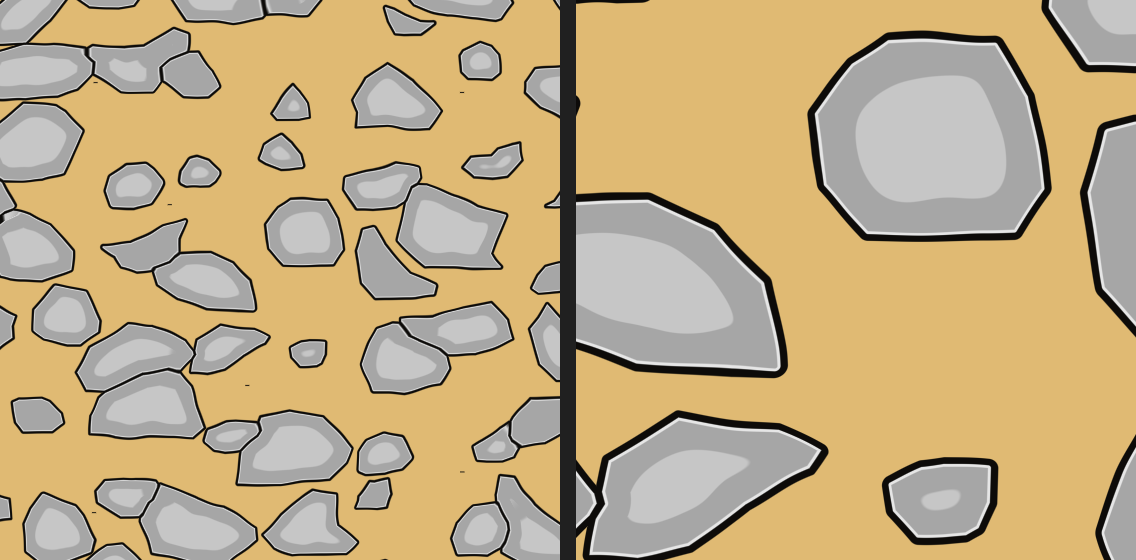
Left, the full canvas; right, a detail of the centre.
This texture is drawn by a Shadertoy shader. Its source:

```glsl
// Draws outlined grey stones with pale raised tops, scattered over flat sand.

const vec3 SAND = vec3(0.88, 0.73, 0.45);
const vec3 STONE = vec3(0.65);
const vec3 STONE_TOP = vec3(0.775);
const vec3 RIM = vec3(0.90);
const vec3 INK = vec3(0.05, 0.045, 0.035);

const float CELLS = 6.5;          // stones per canvas height
const float JITTER = 0.62;        // scatter of centres, in cells
const float SIZE_MIN = 0.20;      // stone radii, in cells
const float SIZE_MAX = 0.59;
const float STRETCH = 1.55;       // greatest elongation
const float BEND = 0.8;           // kidney curvature
const float WOBBLE = 0.035;       // waviness of the edges
const float TOP_SOFTNESS = 0.035; // corner rounding of the raised tops
const float FLAT_SHARE = 0.12;    // stones without a raised top
const float LINE_HALF = 0.0021;   // outline half width, in canvas heights
const float RIM_WIDTH = 0.0018;
const float SPECK_GRID = 4.0;
const float SPECK_SHARE = 0.25;
const int CORNERS = 10;
const float TAU = 6.28318;

vec3 hash3(vec3 p) {
    p = fract(p * vec3(0.1031, 0.1030, 0.0973));
    p += dot(p, p.yxz + 33.33);
    return fract((p.xxy + p.yxx) * p.zyx);
}

vec2 smoothNoise(vec2 p) {
    vec2 i = floor(p), f = fract(p);
    f = f * f * (3.0 - 2.0 * f);
    vec2 low = mix(hash3(vec3(i, 5.0)).xy, hash3(vec3(i + vec2(1, 0), 5.0)).xy, f.x);
    vec2 high = mix(hash3(vec3(i + vec2(0, 1), 5.0)).xy, hash3(vec3(i + 1.0, 5.0)).xy, f.x);
    return mix(low, high, f.y) - 0.5;
}

// form: size, stretch, tilt; wear: roughness, bend, pinch
vec2 corner(vec2 cell, int index, vec3 form, vec3 wear) {
    vec3 h = hash3(vec3(cell, float(index + 10)));
    float angle = TAU * (float(index) + 0.7 * (h.x - 0.5)) / float(CORNERS);
    float radius = 1.0 + (h.y - 0.5) * mix(0.1, 0.9, wear.x * wear.x);
    float stretch = mix(1.0, STRETCH, form.y);
    vec2 v = radius * vec2(cos(angle) * stretch, sin(angle) / stretch);
    v.y *= 1.0 - 0.35 * wear.z * smoothstep(0.3, 1.0, form.y) * exp(-4.0 * v.x * v.x);
    v.y += BEND * (wear.y - 0.5) * (v.x * v.x - 0.5);
    float tilt = (form.z - 0.5) * 1.8;
    v = mat2(cos(tilt), sin(tilt), -sin(tilt), cos(tilt)) * v;
    v.y = max(v.y, -0.65); // flattened underside
    return v * form.x;
}

// Returns signed distance and softened inner depth of one stone.
vec2 stoneShape(vec2 p, vec2 cell, vec3 form, vec3 wear) {
    float rounding = mix(0.01, 0.07, wear.z) * (1.0 - 0.7 * wear.x);
    form.x -= rounding;
    float nearest = 1e3, side = 1.0, crowd = 0.0;
    vec2 previous = corner(cell, CORNERS - 1, form, wear);
    for (int i = 0; i < CORNERS; i++) {
        vec2 current = corner(cell, i, form, wear);
        vec2 edge = previous - current, w = p - current;
        float t = clamp(dot(w, edge) / max(dot(edge, edge), 1e-6), 0.0, 1.0);
        float d = length(w - edge * t);
        nearest = min(nearest, d);
        crowd += exp(-d / TOP_SOFTNESS);
        bvec3 crossing = bvec3(p.y >= current.y, p.y < previous.y,
                               edge.x * w.y > edge.y * w.x);
        if (all(crossing) || all(not(crossing))) side = -side;
        previous = current;
    }
    float depth = -TOP_SOFTNESS * log(max(crowd, 1e-30));
    return vec2(side * nearest, depth) + vec2(-rounding, rounding);
}

// Short dark dash, rarely present in its cell.
float speckDistance(vec2 uv) {
    vec2 cell = floor(uv * SPECK_GRID);
    vec3 h = hash3(vec3(cell, 7.0));
    vec2 offset = uv - (cell + 0.2 + 0.6 * h.xy) / SPECK_GRID;
    vec2 d = abs(offset) - vec2(0.0035, 0.0008);
    return h.z < SPECK_SHARE ? max(d.x, d.y) : 1.0;
}

void mainImage(out vec4 fragColor, in vec2 fragCoord) {
    vec2 uv = fragCoord / iResolution.y;
    float blur = 0.8 / iResolution.y;
    vec2 p = uv * CELLS;
    vec2 home = floor(p);
    p += WOBBLE * smoothNoise(p * 4.0);

    // Find the two closest stones
    float first = 10.0, second = 10.0, depth = 0.0, inset = 1.0;
    for (int y = -2; y <= 2; y++)
    for (int x = -2; x <= 2; x++) {
        vec2 cell = home + vec2(x, y);
        vec3 place = hash3(vec3(cell, 1.0));
        vec3 form = hash3(vec3(cell, 2.0));
        vec3 wear = hash3(vec3(cell, 3.0));
        form.x = mix(SIZE_MIN, SIZE_MAX, form.x);
        vec2 q = p - cell - 0.5 - JITTER * (place.xy - 0.5);
        if (length(q) > 2.4 * form.x + 0.1) continue;
        vec2 shape = stoneShape(q, cell, form, wear);
        if (shape.x < first) {
            second = first;
            first = shape.x;
            depth = shape.y;
            inset = place.z < FLAT_SHARE ? 10.0 : 0.03 + 0.22 * form.x;
        } else second = min(second, shape.x);
    }

    // Overlapping stones share one seam
    float seam = 0.5 * (first - second);
    float border = max(first, seam) / CELLS;
    float top = (min(depth, -seam) - inset) / CELLS;

    // Layers: sand, specks, stone, raised top, rim, outline
    vec3 color = mix(INK, SAND, smoothstep(-blur, blur, speckDistance(uv)));
    vec3 body = mix(STONE, STONE_TOP, smoothstep(-blur, blur, top));
    float rim = abs(border + LINE_HALF + 0.5 * RIM_WIDTH) - 0.5 * RIM_WIDTH;
    body = mix(RIM, body, smoothstep(-blur, blur, rim));
    color = mix(body, color, smoothstep(-blur, blur, border));
    color = mix(INK, color, smoothstep(-blur, blur, abs(border) - LINE_HALF));
    fragColor = vec4(color, 1.0);
}
```
